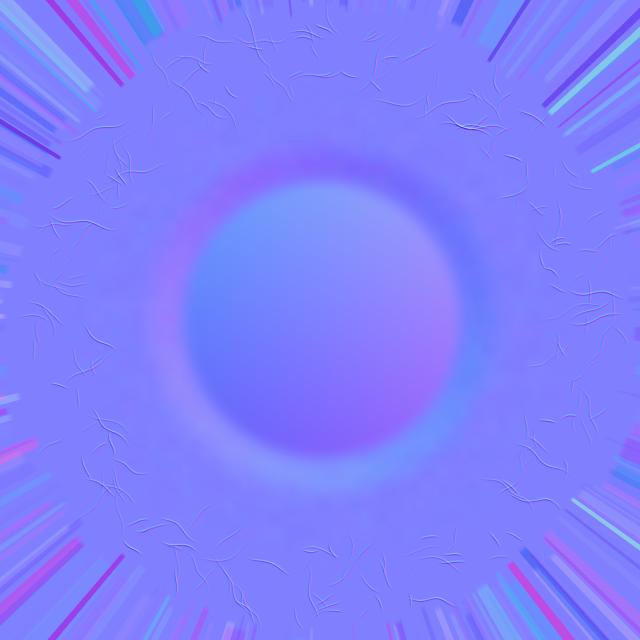
Reproduce this texture map procedurally as a WebGL 2 fragment shader.

```glsl
#version 300 es
precision highp float;
// Tangent-space normal map of an eyeball: a domed iris inside a concave rim,
// a band of embossed veins scattered on a jittered grid, and radial streaks
// outside it. All parts add up as xy tilts, then z is rebuilt to unit length.
uniform vec2 u_resolution;
out vec4 fragColor;

const float TAU = 6.2831853;

vec2 hash2(vec2 p) {
    vec3 q = fract(vec3(p.xyx) * vec3(0.1031, 0.1030, 0.0973));
    q += dot(q, q.yzx + 33.33);
    return fract((q.xx + q.yz) * q.zy);
}

vec2 noise2(vec2 p) {
    vec2 i = floor(p), f = fract(p);
    f = f * f * (3.0 - 2.0 * f);
    return mix(mix(hash2(i), hash2(i + vec2(1, 0)), f.x),
               mix(hash2(i + vec2(0, 1)), hash2(i + vec2(1, 1)), f.x), f.y) - 0.5;
}

// Convex iris, with a rim that leans the other way
vec2 irisTilt(vec2 p, float r) {
    float dome = 0.57 * r * (1.0 - smoothstep(0.193, 0.229, r));
    float rim = 0.088 * smoothstep(0.203, 0.243, r) * (1.0 - smoothstep(0.243, 0.297, r));
    return p / max(r, 1e-4) * (dome - rim);
}

// One wavy raised thread: opposite tilts on its two sides
vec2 veinTilt(vec2 p, vec2 id) {
    vec2 shape = hash2(id + 17.3), wave = hash2(id + 41.7);
    float angle = TAU * shape.x;
    vec2 along = vec2(cos(angle), sin(angle)), across = vec2(-along.y, along.x);
    float x = dot(p, along), len = mix(0.016, 0.066, shape.y * shape.y);
    if (abs(x) > len) return vec2(0);
    float k = mix(50.0, 130.0, wave.x), phase = TAU * wave.y, bend = 9.0 * (wave.x - 0.5);
    float amp = 0.35 / k;
    float y = amp * sin(k * x + phase) + bend * x * x;
    float slope = amp * k * cos(k * x + phase) + 2.0 * bend * x;
    float d = (dot(p, across) - y) / sqrt(1.0 + slope * slope);
    float width = max(0.0013, 0.7 / u_resolution.y);
    float s = d / width;
    vec2 normal = normalize(across - slope * along);
    float taper = 1.0 - smoothstep(0.3, 1.0, abs(x) / len);
    return normal * s * exp(-s * s) * taper * mix(0.2, 0.55, wave.y);
}

// Veins of the neighbouring cells, thinned out to a ring
vec2 veinField(vec2 p) {
    const float cell = 0.08;
    vec2 home = floor(p / cell), tilt = vec2(0);
    for (int j = -1; j <= 1; j++)
    for (int i = -1; i <= 1; i++)
    for (int k = 0; k < 5; k++) {
        vec2 id = home + vec2(i, j);
        vec2 key = id + 50.0 + 37.0 * float(k);
        vec2 center = (id + hash2(key)) * cell;
        float rc = length(center);
        float density = smoothstep(0.33, 0.39, rc) * (1.0 - smoothstep(0.455, 0.48, rc));
        if (hash2(key + 7.9).x < density) tilt += veinTilt(p - center, key);
    }
    return tilt;
}

// Coverage of a wedge of given half-width in radians
float wedge(float offset, float halfWidth, float r) {
    return clamp((halfWidth - abs(offset)) * r * u_resolution.y + 0.5, 0.0, 1.0);
}

vec2 streakTilt(vec2 p, float r) {
    float angle = atan(p.y, p.x);
    vec2 tilt = vec2(0);
    // Fine streaks at three angular scales
    for (int k = 0; k < 3; k++) {
        float count = 70.0 * exp2(float(k));
        float u = (angle / TAU + 0.5) * count, id = floor(u);
        vec2 key = vec2(id, 91.0 + 13.0 * float(k));
        vec2 lean = hash2(key) - 0.5, form = hash2(key + 5.1);
        float offset = (u - id - 0.5) * TAU / count;
        float start = 0.47 + 0.04 * form.y;
        float cover = wedge(offset, mix(0.15, 0.45, form.y) * TAU / count, r);
        tilt += lean * 0.42 * pow(form.x, 4.0) * cover * smoothstep(start, start + 0.012, r);
    }
    // Dominant streaks: degrees, half-width in degrees, tilt
    vec4 bold[12] = vec4[12](
        vec4(130.4, 0.45, 0.12, -0.26), vec4(128.0, 0.7, 0.2, -0.18),
        vec4(125.8, 0.3, -0.18, 0.1), vec4(148.3, 0.35, -0.05, -0.28),
        vec4(137.3, 0.25, -0.12, 0.12), vec4(42.2, 0.5, 0.0, 0.28),
        vec4(44.0, 0.5, -0.08, -0.2), vec4(28.8, 0.35, -0.08, 0.28),
        vec4(57.2, 0.35, -0.1, -0.2), vec4(-35.6, 0.35, 0.05, 0.28),
        vec4(-52.3, 0.7, 0.24, -0.2), vec4(-130.2, 0.45, 0.1, -0.25));
    for (int k = 0; k < 12; k++) {
        float cover = wedge(angle - radians(bold[k].x), radians(bold[k].y), r);
        tilt = mix(tilt, bold[k].zw, cover * smoothstep(0.477, 0.484, r));
    }
    return tilt;
}

void main() {
    vec2 p = gl_FragCoord.xy / u_resolution - vec2(0.503, 0.5);
    float r = length(p);
    vec2 tilt = irisTilt(p, r);
    // Soft mottling around the rim
    float mottle = smoothstep(0.2, 0.25, r) * (1.0 - smoothstep(0.32, 0.44, r));
    tilt += 0.024 * mottle * (noise2(p * 42.0 + 60.0) + 0.5 * noise2(p * 90.0 + 120.0));
    if (r > 0.26 && r < 0.55) tilt += veinField(p);
    if (r > 0.46) tilt += streakTilt(p, r);
    vec2 n = clamp(2.0 * tilt, -0.7, 0.7);
    float z = sqrt(max(1.0 - dot(n, n), 0.0));
    fragColor = vec4(0.5 + 0.5 * vec3(n, z), 1.0);
}
```
